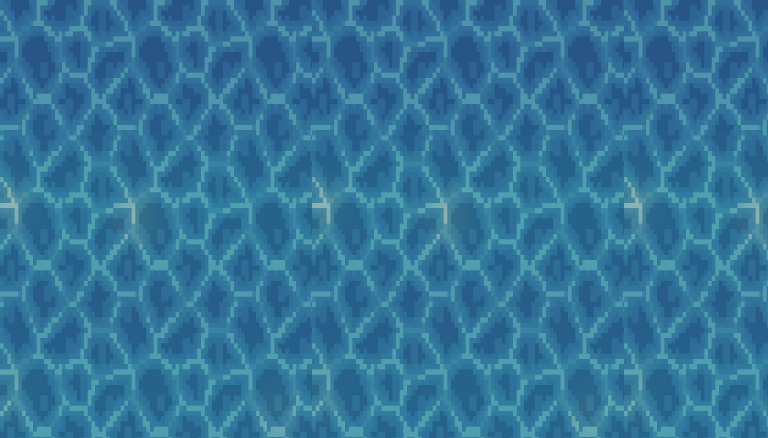
This texture is drawn by a Shadertoy shader. Its source:

```glsl
// Blocky pond water: a 32 x 32 block tile of pale ripple lines around dark pools.
// Ten staggered seeds give wrapped cellular noise; wide panels restart the tile
// at their seams and carry a slow depth gradient with a few warm glints.

float hash(vec2 p) {
    p = fract(p * vec2(0.1031, 0.1137));
    p += dot(p, p.yx + 33.33);
    return fract((p.x + p.y) * p.x * 17.3);
}

// Seeds: four staggered rows of two, then a slanted pair filling the last row
vec2 poolSeed(int i) {
    float row = float(i / 2), side = float(i % 2);
    if (row > 3.5) return vec2(27.0 - 5.0 * side, 4.6 + 5.2 * side);
    vec2 seed = vec2(3.0 + 16.3 * side + 8.8 * mod(row + 1.0, 2.0), 13.0 + 6.2 * row);
    seed.y += row > 2.5 ? 4.0 * side - 2.0 : 0.0;
    return seed + 0.5 * sin(vec2(2.3, 4.1) * float(i));
}

// Shortest offset from a block to a seed on the repeating tile
vec2 wrappedOffset(vec2 block, int i) {
    vec2 d = poolSeed(i) - block;
    return d - 32.0 * round(d / 32.0);
}

vec3 waterBlock(vec2 block) {
    // Nearest pool, then distance to the border with its neighbours
    vec2 nearest = vec2(99.0);
    int pool = 0;
    for (int i = 0; i < 10; i++) {
        vec2 d = wrappedOffset(block, i);
        if (dot(d, d) < dot(nearest, nearest)) { nearest = d; pool = i; }
    }
    float border = 99.0;
    for (int i = 0; i < 10; i++) {
        if (i == pool) continue;
        vec2 d = wrappedOffset(block, i);
        border = min(border, dot(0.5 * (nearest + d), normalize(d - nearest)));
    }

    // Dark pools with ragged rims and a paler slot inside
    float grain = hash(block);
    vec3 color = vec3(0.195, 0.455, 0.61);
    if (border > 1.35 + 0.7 * grain) color = vec3(0.18, 0.425, 0.59);
    if (border > 1.9 + 1.1 * grain) color = vec3(0.15, 0.36, 0.535);
    vec2 slot = abs(nearest + vec2(0.6, 0.4) + sin(float(pool) * vec2(1.7, 2.9)));
    if (slot.x < 1.0 && slot.y < 1.6) color = vec3(0.18, 0.415, 0.585);

    // Ripple lines, fading to a faint tone where they break
    float strength = sin(block.x * 0.589 + 1.0) + sin(block.y * 0.785 + block.x * 0.196);
    if (border < 0.56) {
        bool bright = strength > -0.75 && grain > 0.08;
        color = bright ? vec3(0.31, 0.60, 0.675) : vec3(0.22, 0.50, 0.63);
    }
    return color;
}

vec3 pond(vec2 uv) {
    // Blocks count from the top; each panel is 2 2/3 tiles wide
    vec2 position = vec2(mod(uv.x * 210.05, 85.333), (1.0 - uv.y) * 84.2);
    vec2 block = mod(floor(position), 32.0) + 0.5;
    vec3 color = waterBlock(block);

    // Depth: navy at the top, teal bands lower down
    float depth = 1.0 - uv.y;
    float band = 1.5 * smoothstep(0.0, 0.42, depth) - 1.0
               + 0.3 * cos(14.0 * (depth - 0.47));
    color += vec3(-0.002, 0.035, 0.012) * band;

    // Warm glints, strongest on the pale lines
    vec2 panel = vec2(position.x / 85.333, depth);
    float glow = 0.0;
    for (int i = 0; i < 4; i++) {
        float k = float(i);
        vec2 center = vec2(0.03 + 0.41 * mod(k, 2.0) * (1.0 + 0.55 * k - 0.55),
                           0.47 + 0.44 * floor(k / 2.0) + 0.03 * mod(k, 2.0));
        vec2 d = (panel - center) / vec2(0.07, 0.065);
        glow += exp(-dot(d, d)) * (i < 2 ? 1.0 : 0.6);
    }
    float paleness = smoothstep(0.45, 0.62, color.g);
    return color + glow * mix(vec3(0.06, 0.045, 0.0), vec3(0.25, 0.07, 0.0), paleness);
}

void mainImage(out vec4 fragColor, in vec2 fragCoord) {
    // Average a 3 x 3 grid of samples to smooth the block edges
    vec3 color = vec3(0.0);
    for (int i = 0; i < 9; i++) {
        vec2 offset = (vec2(i % 3, i / 3) - 1.0) / 3.0;
        color += pond((fragCoord + offset) / iResolution.xy);
    }
    fragColor = vec4(color / 9.0, 1.0);
}
```
